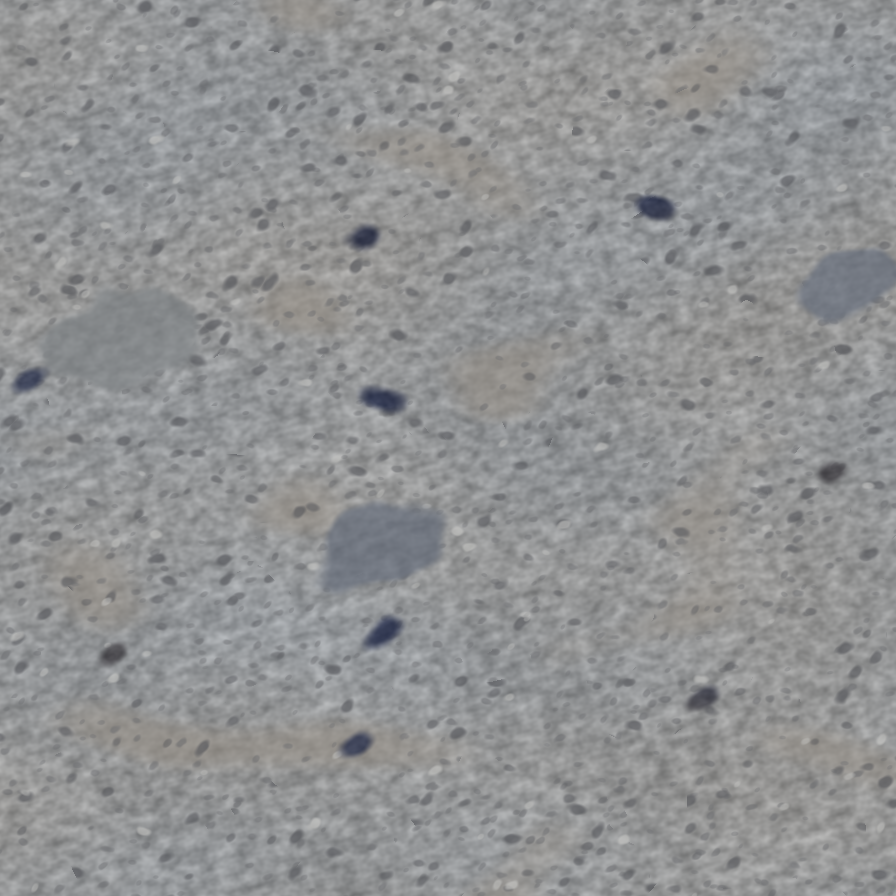
Give the GLSL for this texture, as a three.js fragment shader.

```glsl
// Weathered grey concrete: soft slanted grain from gradient noise, peppered
// with dark pits and pale flecks scattered on jittered grids, plus a few
// smooth blue-grey stones, small dark pebbles and faint tan stains.

varying vec2 vUv;

vec2 hash2(vec2 p) {
  vec3 q = fract(p.xyx * vec3(0.1031, 0.1030, 0.0973));
  q += dot(q, q.yzx + 33.33);
  return fract((q.xx + q.yz) * q.zy);
}

vec2 rotate(vec2 p, float angle) {
  float c = cos(angle), s = sin(angle);
  return vec2(c * p.x + s * p.y, c * p.y - s * p.x);
}

float corner(vec2 cell, vec2 offset) {
  float angle = 6.2832 * hash2(cell).x;
  return dot(vec2(cos(angle), sin(angle)), offset);
}

float gradientNoise(vec2 p) {
  vec2 i = floor(p), f = fract(p);
  vec2 u = f * f * f * (f * (f * 6.0 - 15.0) + 10.0);
  vec2 e = vec2(1.0, 0.0);
  float low = mix(corner(i, f), corner(i + e.xy, f - e.xy), u.x);
  float high = mix(corner(i + e.yx, f - e.yx), corner(i + e.xx, f - e.xx), u.x);
  return mix(low, high, u.y);
}

// Coverage of randomly placed, slanted, soft-edged blobs; radius is in cells
float scatter(vec2 p, float cells, float density, float radius, float seed) {
  vec2 q = p * cells;
  float ragged = 0.45 * gradientNoise(q * 0.8 / radius + seed);
  float cover = 0.0;
  for (int y = -1; y <= 1; y++) {
    for (int x = -1; x <= 1; x++) {
      vec2 cell = floor(q) + vec2(float(x), float(y));
      vec2 jitter = hash2(cell + seed);
      vec2 shape = hash2(cell + seed + 57.0);
      float present = step(hash2(cell + seed + 91.0).x, density);
      vec2 d = rotate(q - cell - jitter, 0.3 + 1.2 * (shape.x - 0.5));
      d /= radius * mix(0.6, 1.2, shape.y) * vec2(1.0, 0.6);
      float blob = 1.0 - smoothstep(0.5, 1.25, length(d) + ragged);
      cover = max(cover, blob * present * mix(0.55, 1.0, shape.y));
    }
  }
  return cover;
}

void main() {
  vec2 p = vUv;
  vec2 slanted = rotate(p, 0.25);

  // Broad tone and the fine sandy grain
  float broad = gradientNoise(p * 4.0 + 3.0);
  float patches = gradientNoise(p * 9.0 + 21.0);
  float grain = 0.11 * gradientNoise(slanted * vec2(38.0, 58.0))
              + 0.11 * gradientNoise(slanted * vec2(75.0, 108.0) + 40.0)
              + 0.05 * gradientNoise(slanted * vec2(150.0, 190.0) + 80.0);
  vec3 color = vec3(0.584, 0.590, 0.594) + grain + 0.03 * broad + 0.03 * patches;

  // Warm and cool drift with tan stains
  float warmth = gradientNoise(p * vec2(3.0, 5.0) + 12.0);
  color += vec3(0.022, 0.002, -0.022) * warmth;
  float stain = smoothstep(0.22, 0.5, gradientNoise(p * vec2(4.5, 9.0) + 30.0));
  color = mix(color, vec3(0.59, 0.56, 0.52), 0.55 * stain);

  // Pits cluster where the broad patches allow; flecks are sparse
  float crowd = 1.0 + 1.3 * patches;
  float pits = scatter(p, 38.0, 0.24 * crowd, 0.34, 5.0);
  float pores = scatter(p, 62.0, 0.25 * crowd, 0.36, 133.0);
  color = mix(color, vec3(0.31, 0.315, 0.335), 0.62 * pits);
  color = mix(color, vec3(0.40, 0.405, 0.42), 0.5 * pores);
  float flecks = scatter(p, 32.0, 0.08, 0.24, 211.0);
  color = mix(color, vec3(0.78, 0.78, 0.77), 0.65 * flecks);

  // Smooth embedded stones strung along a shallow arc
  for (int n = 0; n < 3; n++) {
    float k = float(n);
    vec2 center = vec2(0.135 + k * (0.175 + 0.115 * k), 0.62 - k * (0.49 - 0.26 * k));
    vec2 d = rotate(p - center, 0.3) / (vec2(0.088, 0.056) * (1.0 - 0.16 * k));
    float edge = length(d) + 0.4 * gradientNoise(p * 22.0 + k * 17.0);
    float stone = 1.0 - smoothstep(0.82, 1.08, edge);
    vec3 blueGrey = mix(vec3(0.51, 0.525, 0.535), vec3(0.44, 0.465, 0.51), min(k, 1.0));
    color = mix(color, blueGrey + 0.25 * grain + 0.03 * patches, 0.86 * stone);
  }

  // Rare dark pebbles, from brown-black to navy
  float pebbles = scatter(p, 4.5, 0.4, 0.105, 307.0);
  vec3 pebbleColor = mix(vec3(0.22, 0.21, 0.23), vec3(0.15, 0.18, 0.29),
                         smoothstep(-0.2, 0.2, broad));
  color = mix(color, pebbleColor + 0.5 * grain, pebbles);

  gl_FragColor = vec4(color, 1.0);
}
```
